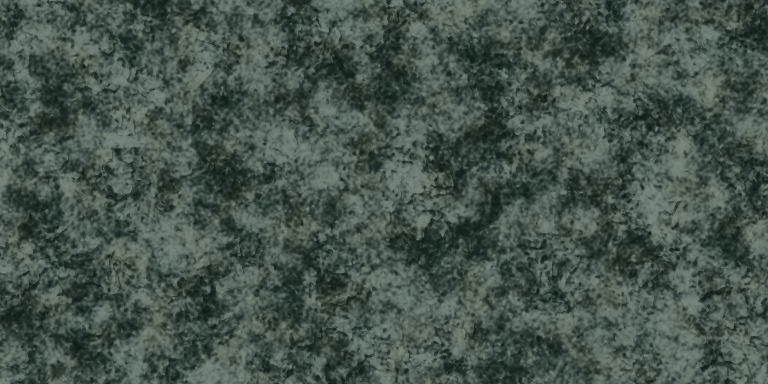
A Shadertoy shader for this texture:

```glsl
// Weathered dark green stone: cloudy mottling with crusty, sharp-edged flakes.
// Lightly warped gradient noise sets the tone; flakes cast small shadows, and
// scattered pits and mineral flecks add the fine grain.

const vec3 DEEP_GREEN = vec3(0.030, 0.088, 0.060);
const vec3 PALE_GREEN = vec3(0.500, 0.560, 0.518);
const vec3 BLUE_TINT = vec3(-0.014, 0.0, 0.022);
const mat2 OCTAVE_TURN = mat2(0.8, 0.6, -0.6, 0.8);

// Two random values in 0..1 for an integer cell
vec2 hash2(vec2 cell) {
    uvec2 v = uvec2(ivec2(cell)) * 1664525u + 1013904223u;
    v.x += v.y * 1664525u;
    v.y += v.x * 1664525u;
    v ^= v >> 16u;
    v.x += v.y * 1664525u;
    v.y += v.x * 1664525u;
    v ^= v >> 16u;
    return vec2(v & 65535u) / 65535.0;
}

float cornerSlope(vec2 cell, vec2 offset) {
    float angle = 6.28319 * hash2(cell).x;
    return dot(vec2(cos(angle), sin(angle)), offset);
}

float gradientNoise(vec2 p) {
    vec2 i = floor(p), f = fract(p);
    vec2 u = f * f * f * (f * (f * 6.0 - 15.0) + 10.0);
    vec2 e = vec2(1.0, 0.0);
    float low = mix(cornerSlope(i, f), cornerSlope(i + e, f - e), u.x);
    float high = mix(cornerSlope(i + e.yx, f - e.yx), cornerSlope(i + 1.0, f - 1.0), u.x);
    return mix(low, high, u.y);
}

float fbm(vec2 p, int octaves, float gain) {
    float sum = 0.0, amplitude = 1.0;
    for (int i = 0; i < octaves; i++) {
        sum += amplitude * gradientNoise(p);
        p = OCTAVE_TURN * p * 2.03 + 17.3;
        amplitude *= gain;
    }
    return sum;
}

vec2 warp(vec2 p, float scale, float amount) {
    return p + amount * vec2(gradientNoise(p * scale), gradientNoise(p * scale + 41.7));
}

// Coverage of ragged flakes, 0..1
float flakes(vec2 p) {
    return smoothstep(0.0, 0.10, fbm(p * 17.0 + 60.0, 3, 0.75));
}

// Soft grains, one per chosen grid cell; density is the share of filled cells
float grains(vec2 p, float scale, float density) {
    vec2 q = p * scale;
    vec2 cell = floor(q);
    vec2 pick = hash2(cell + 211.0);
    vec2 center = 0.35 + 0.3 * hash2(cell + 503.0);
    float radius = mix(0.16, 0.34, pick.y);
    float d = length(fract(q) - center);
    return step(pick.x, density) * (1.0 - smoothstep(radius - 0.14, radius + 0.1, d));
}

void mainImage(out vec4 fragColor, in vec2 fragCoord) {
    vec2 p = fragCoord / iResolution.y;
    vec2 q = warp(warp(p, 9.0, 0.020), 34.0, 0.005);

    // Cloudy mottling, nearly as strong in the grain as in the patches
    float tone = 1.02 * fbm(q * 4.3, 5, 0.96);

    // Flakes with a shadow along their lower right edges
    float crust = smoothstep(-0.25, 0.25, gradientNoise(p * 5.0 + 23.0));
    float flake = flakes(q);
    float shadow = max(flakes(q + vec2(-0.005, 0.007)) - flake, 0.0);
    tone += crust * (0.42 * (flake - 0.5) - 0.45 * shadow) + 0.09;

    // Dark pits, pale flecks and the finest roughness
    vec2 r = warp(p, 60.0, 0.010);
    float fleck = grains(r + 3.1, 66.0, 0.20);
    tone -= 0.60 * grains(r, 44.0, 0.20);
    tone += 0.55 * fleck;
    tone += 0.65 * gradientNoise(OCTAVE_TURN * p * 105.0);

    // Compress the tone gently, then colour it
    float level = 0.5 + 0.5 * tone / sqrt(1.0 + tone * tone);
    vec3 color = mix(DEEP_GREEN, PALE_GREEN, level);
    float hue = gradientNoise(p * 11.0 + 90.0) + 2.5 * fleck * gradientNoise(p * 45.0);
    color += BLUE_TINT * hue;

    fragColor = vec4(clamp(color, 0.0, 1.0), 1.0);
}
```
